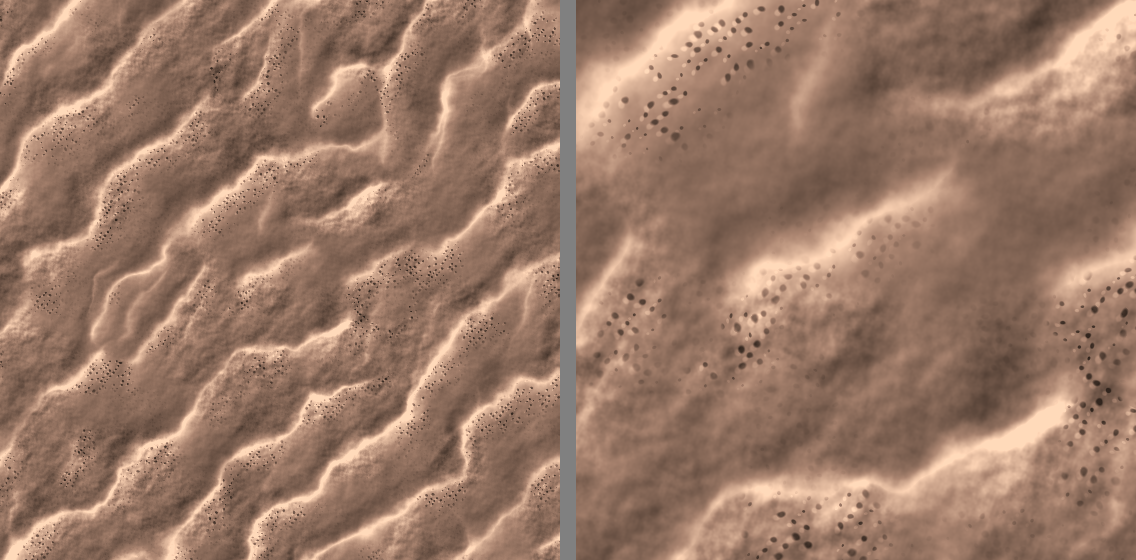
Left: the whole. Right: its middle third, enlarged.
Reproduce this texture procedurally as a WebGL 1 fragment shader.

```glsl
precision highp float;
uniform vec2 u_resolution;

const float TAU = 6.28319;
const vec3 SHADE_BROWN = vec3(0.39, 0.30, 0.25);
const vec3 MID_TAN = vec3(0.67, 0.52, 0.44);
const vec3 SUNLIT_SAND = vec3(0.97, 0.81, 0.69);

float hash(vec2 p) {
  return fract(sin(dot(p, vec2(127.1, 311.7))) * 43758.5453);
}

float noise(vec2 p) {
  vec2 i = floor(p), f = fract(p);
  f = f * f * (3.0 - 2.0 * f);
  return mix(mix(hash(i), hash(i + vec2(1.0, 0.0)), f.x),
             mix(hash(i + vec2(0.0, 1.0)), hash(i + 1.0), f.x), f.y);
}

float fbm(vec2 p) {
  float sum = 0.0, amp = 0.5;
  for (int i = 0; i < 4; i++) {
    sum += amp * noise(p);
    p = mat2(0.8, 0.6, -0.6, 0.8) * p * 2.1 + 17.3;
    amp *= 0.5;
  }
  return sum;
}

vec2 heading(float angle) {
  return vec2(cos(angle), sin(angle));
}

// Blends jittered waves into one; x = signed distance to crest in
// periods, y = how well the waves agree (low where crests fork or end)
vec2 duneWave(vec2 p, float angle, float freq, float cell, float seed) {
  vec2 home = floor(p / cell), wave = vec2(0.0);
  float total = 0.0;
  for (int k = 0; k < 18; k++) {
    float n = float(k);
    float layer = floor(n / 9.0);
    vec2 id = home + vec2(mod(n, 3.0), mod(floor(n / 3.0), 3.0)) - 1.0;
    vec2 key = id + seed + layer * 37.0;
    vec2 center = (id + vec2(hash(key), hash(key + 5.7))) * cell;
    vec2 offset = p - center;
    float turn = (hash(key + 11.3) - 0.5) * 0.8;
    float shift = (hash(key + 23.9) - 0.5) * 0.8;
    float phase = freq * (dot(heading(angle + turn), offset)
                        + dot(heading(angle), center)) + shift;
    float weight = exp(-4.0 * dot(offset, offset) / (cell * cell));
    wave += weight * heading(TAU * phase);
    total += weight;
  }
  float agreement = length(wave) / max(total, 0.001);
  return vec2(atan(wave.y, wave.x + 0.00001) / TAU, agreement);
}

// Bright crest: short rise on the sun side, long fade behind it
float crestLight(float d, float rise, float fade) {
  float front = exp(-d * d / (rise * rise));
  float back = exp(-d / fade) * (1.0 - smoothstep(0.2, 0.5, d));
  return d < 0.0 ? front : back;
}

// Light caught by small bumps, lit from the upper left
float relief(vec2 p, float scale) {
  vec2 toSun = vec2(-0.6, 0.8) * 0.35;
  return fbm(p * scale) - fbm(p * scale + toSun);
}

// Round pits of mixed size, one at most per jittered cell
float pits(vec2 p) {
  vec2 id = floor(p);
  vec2 center = vec2(0.3) + 0.4 * vec2(hash(id + 3.3), hash(id + 8.1));
  float radius = 0.14 + 0.28 * hash(id + 14.9);
  float present = step(0.35, hash(id + 21.7));
  return present * (1.0 - smoothstep(radius * 0.4, radius, length(p - id - center)));
}

vec3 sandColor(float tone) {
  vec3 low = mix(SHADE_BROWN, MID_TAN, clamp(tone * 2.0, -0.7, 1.0));
  return mix(low, SUNLIT_SAND, clamp(tone * 2.0 - 1.0, 0.0, 1.15));
}

void main() {
  vec2 uv = gl_FragCoord.xy / u_resolution.y;

  // Meandering outlines
  vec2 bend = vec2(fbm(uv * 8.0 + 3.1), fbm(uv * 8.0 + 41.7)) - 0.47;
  vec2 wobble = vec2(fbm(uv * 34.0), fbm(uv * 34.0 + 9.4)) - 0.47;
  vec2 p = uv + bend * 0.085 + wobble * 0.013;

  // Main dunes and weaker cross spurs
  vec2 dune = duneWave(p, -0.86, 8.0, 0.21, 4.0);
  vec2 spur = duneWave(p, -0.25, 9.0, 0.15, 71.0);
  float d = dune.x;
  float strength = smoothstep(0.05, 0.4, dune.y);
  strength *= 0.65 + 0.6 * noise(uv * 9.0 + 5.0);
  float spurMask = smoothstep(0.42, 0.75, noise(uv * 6.5 + 28.0))
                 * smoothstep(0.1, 0.5, spur.y);

  float tone = 0.27 + 0.2 * (fbm(uv * 7.0 + 60.0) - 0.47);
  tone += strength * (0.52 * crestLight(d, 0.09, 0.21)
                    + 0.26 * crestLight(d, 0.05, 0.05));
  tone += 0.34 * spurMask * crestLight(spur.x, 0.06, 0.11);
  float hollow = (d + 0.26) / 0.12;
  tone -= 0.18 * strength * exp(-hollow * hollow);

  // Crumpled surface, rougher behind the crests
  float flank = smoothstep(-0.02, 0.06, d) * (1.0 - smoothstep(0.2, 0.48, d));
  float rough = smoothstep(0.3, 0.7, noise(uv * 11.0 + 80.0));
  vec2 along = vec2(dot(uv, vec2(0.75, 0.66)) * 0.6,
                    dot(uv, vec2(-0.66, 0.75)));
  tone += relief(along, 26.0) * (0.3 + 0.5 * rough);
  tone += relief(uv + 7.0, 70.0) * (0.28 + 0.75 * rough * (0.35 + 0.65 * flank));

  // Dark pits in patches, each with a pale lower-right rim
  float patches = smoothstep(0.36, 0.62, noise(uv * 15.0 + 33.0));
  float pitArea = patches * (0.1 + 0.9 * flank);
  vec2 pitSpace = mat2(0.79, 0.61, -0.61, 0.79) * (uv + wobble * 0.01) * 125.0;
  vec2 rimShift = vec2(0.1, 0.42);
  tone += pitArea * (0.2 * pits(pitSpace + rimShift) - 0.6 * pits(pitSpace));

  gl_FragColor = vec4(sandColor(tone), 1.0);
}
```
